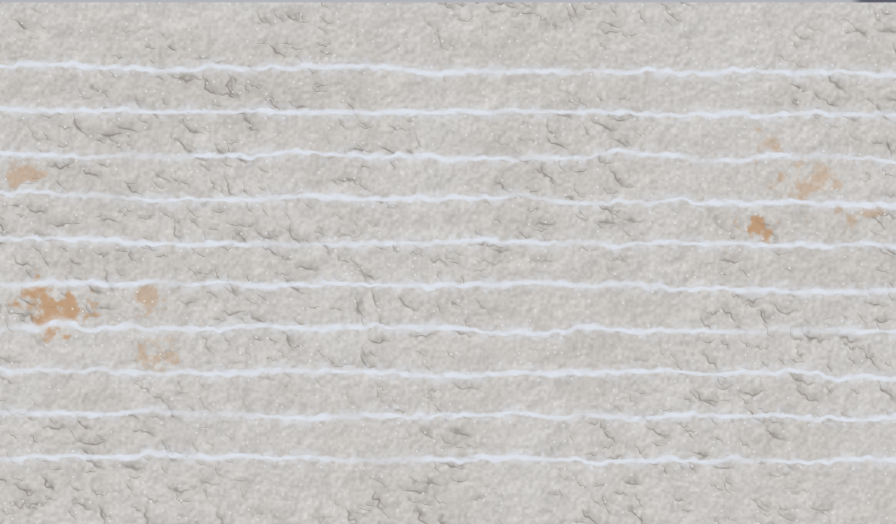
Reproduce this texture procedurally as a Shadertoy shader.

```glsl
float hash(vec2 p) {
    vec3 q = fract(vec3(p.xyx) * 0.1031);
    q += dot(q, q.yzx + 33.33);
    return fract((q.x + q.y) * q.z);
}

float noise(vec2 p) {
    vec2 i = floor(p), f = fract(p);
    f = f * f * (3.0 - 2.0 * f);
    return mix(mix(hash(i), hash(i + vec2(1, 0)), f.x),
               mix(hash(i + vec2(0, 1)), hash(i + vec2(1, 1)), f.x), f.y);
}

float fbm(vec2 p) {
    float sum = 0.0, gain = 0.5;
    for (int i = 0; i < 5; i++) {
        sum += gain * noise(p);
        p = mat2(1.6, 1.2, -1.2, 1.6) * p + 7.3;
        gain *= 0.5;
    }
    return sum;
}

// Rough stone surface, warped into uneven diagonal flakes
float relief(vec2 p) {
    vec2 warp = vec2(fbm(p * 9.0), fbm(p * 9.0 + 40.0)) * 0.07;
    vec2 q = p + warp;
    float flakes = fbm(mat2(0.8, 0.6, -0.6, 0.8) * q * vec2(19.0, 25.0));
    return flakes + 0.16 * noise(p * 130.0);
}

// Curved chips: x is the dark crease, y the soft shade beside it
vec2 chips(vec2 p, float scale, float seed) {
    vec2 cell = floor(p * scale), result = vec2(0);
    for (int j = -1; j <= 1; j++)
    for (int i = -1; i <= 1; i++) {
        vec2 id = cell + vec2(i, j);
        float r = hash(id + seed);
        vec2 center = id + vec2(hash(id + seed + 11.0), hash(id + seed + 23.0));
        float angle = -0.55 + 1.3 * (hash(id + seed + 37.0) - 0.5);
        vec2 q = p * scale - center;
        q = mat2(cos(angle), -sin(angle), sin(angle), cos(angle)) * q;
        float reach = 0.25 + 0.45 * r;
        float d = q.y - (r - 0.3) * 1.1 * q.x * q.x - 0.2 * (noise(q * 6.0 + id) - 0.5);
        float taper = smoothstep(reach, 0.1 * reach, abs(q.x)) * step(0.4, r);
        result.x = max(result.x, taper * smoothstep(0.085, 0.0, abs(d)));
        result.y = max(result.y, taper * smoothstep(0.35, 0.0, d) * smoothstep(-0.05, 0.02, d));
    }
    return result;
}

// Ten frayed chalky grooves: a soft broken core inside patchy dust
float grooves(vec2 p) {
    float y = p.y + 0.007 * (p.x - 0.85);
    float row = clamp(round((y - 0.124) / 0.0826), 0.0, 9.0);
    float seed = row * 17.3;
    float wave = 0.011 * (noise(vec2(p.x * 6.0, seed)) - 0.5)
               + 0.010 * (noise(vec2(p.x * 17.0, seed + 5.0)) - 0.5)
               + 0.007 * (noise(vec2(p.x * 50.0, seed + 9.0)) - 0.5);
    float d = y - 0.124 - row * 0.0826 - wave;
    d += 0.011 * (fbm(p * vec2(55.0, 85.0)) - 0.48);
    float halfWidth = 0.006 + 0.006 * noise(vec2(p.x * 16.0, seed + 3.0));
    float core = smoothstep(halfWidth, 0.1 * halfWidth, abs(d));
    float fray = 0.68 + 0.5 * noise(p * vec2(70.0, 120.0));
    float strength = 0.55 + 0.45 * smoothstep(0.1, 0.4, noise(vec2(p.x * 9.0, seed + 8.0)));
    float dust = smoothstep(0.024, 0.002, abs(d)) * smoothstep(0.35, 0.8, noise(p * 80.0));
    return strength * min(max(core * fray, 0.5 * dust), 1.0);
}

// Rust patches: centre and radius
float rust(vec2 p) {
    vec3 patches[8] = vec3[8](
        vec3(0.10, 0.415, 0.050), vec3(0.28, 0.43, 0.024), vec3(0.30, 0.325, 0.028),
        vec3(0.045, 0.667, 0.024), vec3(1.447, 0.568, 0.024), vec3(1.54, 0.645, 0.038),
        vec3(1.645, 0.59, 0.026), vec3(1.46, 0.725, 0.025));
    float stain = 0.0;
    for (int i = 0; i < 8; i++) {
        float d = length((p - patches[i].xy) * vec2(0.85, 1.1)) / patches[i].z;
        float amount = smoothstep(1.3, 0.3, d + 3.6 * (fbm(p * 45.0) - 0.45));
        stain = max(stain, amount * (i == 0 || i == 4 ? 0.9 : 0.5));
    }
    return stain;
}

void mainImage(out vec4 fragColor, in vec2 fragCoord) {
    vec2 p = fragCoord / iResolution.y;
    float width = iResolution.x / iResolution.y;

    // Stone tone and relief lit from the upper left
    vec3 color = mix(vec3(0.758, 0.743, 0.727), vec3(0.804, 0.797, 0.786), fbm(p * 6.0));
    float slope = relief(p) - relief(p + vec2(-0.004, 0.005));
    color += clamp(slope * 0.24, -0.11, 0.06);
    color += 0.055 * (noise(p * 170.0) - 0.5) + 0.05 * (fbm(p * 45.0) - 0.48);

    // Chips fade in and out across the slab
    vec2 chip = max(chips(p, 17.0, 3.0), 0.75 * chips(p, 29.0, 71.0));
    chip *= smoothstep(0.2, 0.65, noise(p * 7.0 + 19.0));
    color -= (0.12 * chip.x + 0.06 * chip.y) * vec3(0.95, 1.0, 1.04);

    color = mix(color, vec3(0.74, 0.56, 0.40), 0.8 * rust(p));

    // Grooves and scattered pale crystals
    color = mix(color, vec3(0.865, 0.885, 0.92), grooves(p));
    vec2 grain = p * 60.0;
    vec2 id = floor(grain);
    vec2 spot = 0.25 + 0.5 * vec2(hash(id + 5.0), hash(id + 9.0));
    float crystal = smoothstep(0.22, 0.04, length(fract(grain) - spot)) * step(0.88, hash(id));
    color = mix(color, vec3(0.88, 0.89, 0.91), 0.65 * crystal);

    // Thin top rim, darker at the right corner
    vec3 rim = mix(vec3(0.70, 0.71, 0.74), vec3(0.36, 0.37, 0.42),
                   smoothstep(width - 0.09, width - 0.06, p.x));
    color = mix(color, rim, smoothstep(0.993, 0.998, p.y));

    fragColor = vec4(clamp(color, 0.0, 1.0), 1.0);
}
```
